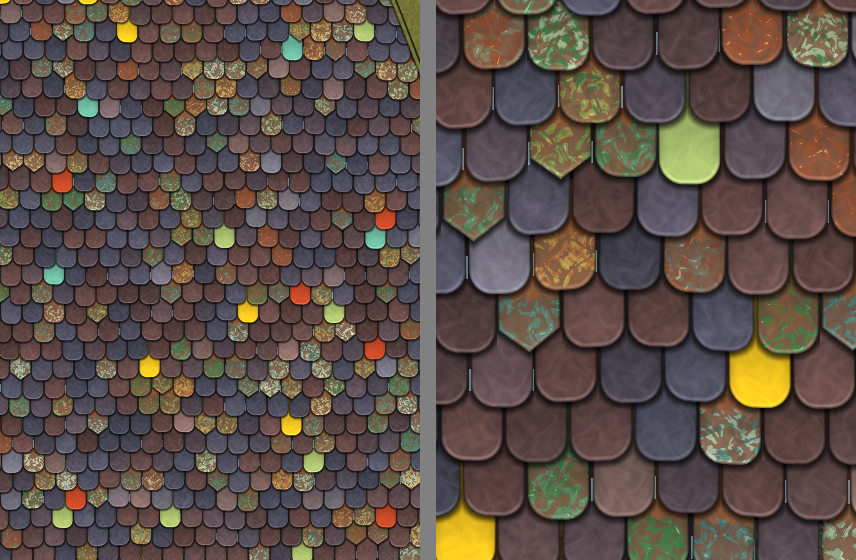
Left: the whole. Right: its middle third, enlarged.
Write a Shadertoy shader that draws this texture.

```glsl
// Weathered roof of overlapping scalloped tiles, mostly slate and brown with scattered coloured glazes.

float hash(vec2 p) {
    vec3 a = fract(p.xyx * vec3(0.1031, 0.1030, 0.0973));
    a += dot(a, a.yzx + 33.33);
    return fract((a.x + a.y) * a.z);
}

// Distance to the nearest scattered cell point
float cellular(vec2 p) {
    vec2 cell = floor(p);
    float nearest = 2.0;
    for (int j = -1; j <= 1; j++)
    for (int i = -1; i <= 1; i++) {
        vec2 c = cell + vec2(i, j);
        vec2 site = c + vec2(hash(c), hash(c + 57.3));
        nearest = min(nearest, length(p - site));
    }
    return nearest;
}

// Blotches from bent cellular noise at two scales
float blotches(vec2 p) {
    p += 0.12 * sin(p.yx * 9.0 + 2.0 * sin(p * 5.0));
    return 0.6 * cellular(p * 3.5) + 0.4 * cellular(p * 8.0);
}

// Tile outline; q.x is measured from the axis, q.y downward from the tip
float tileShape(vec2 q, bool pointed) {
    q.x = abs(q.x);
    if (pointed) return max(q.x - 0.475, dot(q, normalize(vec2(0.75, 1.0))));
    vec2 corner = q + vec2(-0.475, 0.0) + 0.37;
    return length(max(corner, 0.0)) + min(max(corner.x, corner.y), 0.0) - 0.37;
}

vec3 tileColour(vec2 id, vec2 q, float kind) {
    float tone = hash(id + 11.7);
    float patchy = blotches(q + id * 3.17);
    float grain = sin(q.x * 23.0 + id.y * 4.0 + 3.0 * sin(q.y * 11.0 + id.x));

    // Plain tiles
    vec3 plain = mix(vec3(0.36, 0.26, 0.25), vec3(0.29, 0.29, 0.35), smoothstep(0.25, 0.75, tone));
    plain *= 0.82 + 0.3 * hash(id + 3.1) + 0.35 * (patchy - 0.35) + 0.02 * grain;
    plain += vec3(0.14, 0.13, 0.12) * step(0.94, hash(id + 71.0));
    if (kind < 0.73) return plain;

    // Clean bright glazes
    if (kind > 0.965) {
        vec3 bright[4] = vec3[4](vec3(0.92, 0.75, 0.12), vec3(0.76, 0.28, 0.15),
                                 vec3(0.65, 0.73, 0.42), vec3(0.42, 0.71, 0.61));
        return bright[int(tone * 3.99)] * (0.95 + 0.12 * patchy);
    }

    // Worn glazes with stains, chips and a bare clay band near the top
    vec3 glaze[6] = vec3[6](vec3(0.27, 0.45, 0.27), vec3(0.31, 0.46, 0.43), vec3(0.69, 0.56, 0.28),
                            vec3(0.55, 0.30, 0.19), vec3(0.71, 0.73, 0.61), vec3(0.38, 0.49, 0.40));
    vec3 col = glaze[int(tone * 5.99)];
    vec3 stain = glaze[int(hash(id + 29.0) * 5.99)];
    float wear = hash(id + 43.0);
    col = mix(col, stain, 0.65 * smoothstep(0.3, 0.48, patchy + 0.15 * (wear - 0.5)));
    float chips = blotches(q * 1.3 + id.yx * 5.3);
    col = mix(col, vec3(0.45, 0.31, 0.24), 0.8 * smoothstep(0.37, 0.45, chips + 0.14 * (wear - 0.5)));
    col = mix(col, vec3(0.76, 0.75, 0.60), 0.55 * smoothstep(0.19, 0.11, chips));
    float band = smoothstep(0.80, 0.88, -q.y + 0.05 * grain) * step(0.35, wear);
    return mix(col, vec3(0.60, 0.35, 0.21), 0.8 * band) * (0.92 + 0.2 * patchy);
}

void mainImage(out vec4 fragColor, in vec2 fragCoord) {
    vec2 uv = fragCoord / iResolution.xy;
    float px = 19.5 / iResolution.x;
    float rowHeight = 26.0 / 30.0;
    vec2 p = vec2(uv.x * 19.5, (1.0 - uv.y) * 26.0 - 0.23);
    vec2 roof = p;
    roof.y += 0.05 * sin(p.x * 0.55 + p.y * 0.2) + 0.03 * sin(p.x * 1.7 - p.y * 0.6);

    // Lay lower courses first so each upper course overlaps them
    float course = floor(roof.y / rowHeight);
    vec3 col = vec3(0.13, 0.11, 0.15);
    for (int k = 2; k >= 0; k--) {
        float row = course + float(k);
        float x = roof.x + 0.5 * mod(row + 1.0, 2.0) + 0.22 * (hash(vec2(row, 5.0)) - 0.5);
        vec2 id = vec2(floor(x), row) + 40.0;
        float kind = hash(id);
        bool pointed = kind > 0.73 && kind < 0.965 && hash(id + 19.0) < 0.32;
        vec2 q = vec2(fract(x) - 0.5, roof.y - row * rowHeight);
        q.y += 0.09 * (hash(id + 83.0) - 0.5);
        q.x += 0.04 * (hash(id + 91.0) - 0.5) * q.y;
        float d = tileShape(q, pointed);

        // Shadow below the edge and occasional light through the side slits
        col *= mix(0.32, 1.0, smoothstep(0.0, 0.14, d));
        float slit = smoothstep(0.46, 0.49, abs(q.x)) * step(-0.6, q.y) * step(q.y, -0.25);
        col += vec3(0.28, 0.40, 0.44) * slit * step(0.86, hash(id + 61.0));

        // Rounded shading and a pale worn rim
        vec3 tile = tileColour(id, q, kind);
        tile *= 0.94 + 0.16 * smoothstep(-0.9, -0.2, q.y) - 0.12 * smoothstep(0.3, 0.48, abs(q.x));
        float rim = smoothstep(-0.09, -0.05, d) * smoothstep(-0.01, -0.04, d);
        tile += 0.09 * rim * smoothstep(-0.5, -0.1, q.y) * (0.5 + hash(id + 7.0));
        tile *= mix(0.6, 1.0, smoothstep(0.0, -0.035, d));
        col = mix(col, tile, smoothstep(0.5 * px, -0.5 * px, d));
    }

    // Slanted olive verge in the upper right corner
    float verge = p.x - 18.25 - 0.39 * p.y;
    vec3 strip = vec3(0.47, 0.47, 0.22) * (0.8 + 0.4 * blotches(p));
    strip *= mix(0.35, 1.0, smoothstep(0.03, 0.07, abs(verge - 0.22)));
    col = mix(col * mix(0.4, 1.0, smoothstep(0.0, 0.15, abs(verge))), strip, smoothstep(-px, px, verge));

    fragColor = vec4(clamp(col, 0.0, 1.0), 1.0);
}
```
